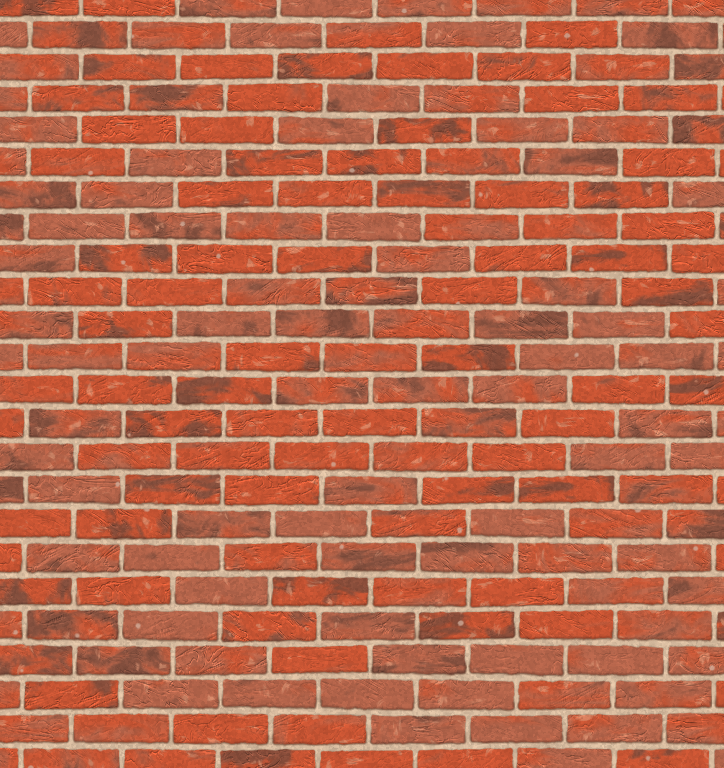
This texture is drawn by a Shadertoy shader. Its source:

```glsl
float hash(vec2 p) {
    vec3 q = fract(p.xyx * 0.1031);
    q += dot(q, q.yzx + 33.33);
    return fract((q.x + q.y) * q.z);
}

// Layered, warped sines, roughly -1 to 1
float waves(vec2 p) {
    float sum = 0.0, amp = 0.5;
    for (int i = 0; i < 5; i++) {
        p = mat2(0.8, 0.6, -0.6, 0.8) * p * 1.6 + 1.7;
        p += 0.7 * sin(p.yx * 0.9);
        sum += amp * sin(p.x) * cos(p.y);
        amp *= 0.65;
    }
    return sum;
}

// Cellular noise: distance to the nearest point, and that point's random value
vec2 cells(vec2 p) {
    vec2 id = floor(p), best = vec2(9.0, 0.0);
    for (int j = -1; j <= 1; j++)
    for (int i = -1; i <= 1; i++) {
        vec2 c = id + vec2(i, j);
        float d = length(c + vec2(hash(c), hash(c + 71.3)) - p);
        if (d < best.x) best = vec2(d, hash(c + 19.7));
    }
    return best;
}

// Folded clay surface with sunken creases
float relief(vec2 q, float tilt, float seed) {
    float w = waves(vec2(q.x * 48.0, (q.y + tilt * q.x) * 105.0) + seed);
    return smoothstep(0.0, 0.16, abs(w)) + 0.7 * w;
}

float jointShift(float col, float row) {
    return 0.03 * (hash(vec2(col + 40.0, row + 9.0)) - 0.5);
}

void mainImage(out vec4 fragColor, in vec2 fragCoord) {
    vec2 p = fragCoord / iResolution.y;
    float v = 1.0 - p.y;
    float aa = max(0.75 / iResolution.y, 0.0007);

    // Running bond; courses grow slightly taller downwards
    float course = -0.11 + 24.5 * v - 1.27 * v * v + 0.03 * sin(p.x * 9.0 + v * 40.0);
    float row = floor(course + 0.5);
    float x = (p.x - 0.039 + 0.0105 * v) / 0.1283 + 0.49 * (1.0 - mod(row, 2.0));
    float col = floor(x);
    float left = jointShift(col, row), right = 1.0 + jointShift(col + 1.0, row);
    vec2 id = vec2(col + 11.0, row + 5.0);
    float tone = hash(id), burn = hash(id + 31.0), rough = hash(id + 57.0);
    float seed = 60.0 * hash(id + 83.0);

    // Brick outline with worn edges
    vec2 q = vec2((x - col - 0.5 * (left + right)) * 0.1283, (row - course) * 0.0427);
    q.y += q.x * 0.018 * (tone - 0.5);
    vec2 halfSize = vec2(0.06415 * (right - left) - 0.0034, 0.0172 + 0.0012 * (rough - 0.5));
    vec2 e = abs(q) - halfSize + 0.003;
    float d = length(max(e, 0.0)) + min(max(e.x, e.y), 0.0) - 0.003;
    d += 0.0014 * waves(p * 75.0);
    float brickMask = smoothstep(aa, -aa, d);

    vec2 grain = cells(p * 300.0);
    float speck = grain.y - 0.5;

    // Fired clay: red to dusty, with burnt and chalky patches
    float patches = waves(q * vec2(24.0, 42.0) + seed);
    float blotch = waves(q * vec2(60.0, 90.0) - seed);
    vec3 clay = mix(vec3(0.78, 0.33, 0.20), vec3(0.70, 0.39, 0.29),
                    smoothstep(0.25, 0.85, tone + 0.5 * patches));
    clay = mix(clay, vec3(0.47, 0.29, 0.23),
               0.8 * smoothstep(0.75, 1.25, burn + 0.75 * patches + 0.25 * blotch));
    clay = mix(clay, vec3(0.81, 0.55, 0.43), 0.65 * smoothstep(0.45, 0.85, blotch - 0.3 * patches));

    // Creases lit from above
    float tilt = 1.2 * (hash(id + 7.0) - 0.5);
    float slope = relief(q, tilt, seed) - relief(q + vec2(-0.0005, 0.0016), tilt, seed);
    float folded = mix(0.08, 0.30, rough) * smoothstep(-0.5, 0.4, waves(q * 30.0 + seed + 5.0));
    clay *= 1.0 + folded * clamp(slope, -1.3, 0.8) + 0.12 * speck + 0.05 * blotch;
    clay *= 1.0 - 0.2 * smoothstep(-0.0035, 0.0, d) * smoothstep(0.0, -0.012, q.y);

    // Sandy mortar, shaded under each brick
    vec3 mortar = vec3(0.84, 0.73, 0.62) * (1.0 + 0.12 * speck + 0.07 * waves(p * 110.0));
    float shade = smoothstep(0.0032, 0.0, d) * smoothstep(0.004, -0.012, q.y);
    mortar = mix(mortar, vec3(0.56, 0.41, 0.32), 0.75 * shade);
    mortar *= 1.0 - 0.14 * smoothstep(0.002, 0.0, d);

    // Rare pale lime spots
    vec2 spot = cells(p * 26.0);
    float lime = step(0.965, spot.y) * smoothstep(0.12, 0.04, spot.x + 0.06 * blotch);
    clay = mix(clay, vec3(0.83, 0.71, 0.64), 0.7 * lime);

    fragColor = vec4(clamp(mix(mortar, clay, brickMask), 0.0, 1.0), 1.0);
}
```
